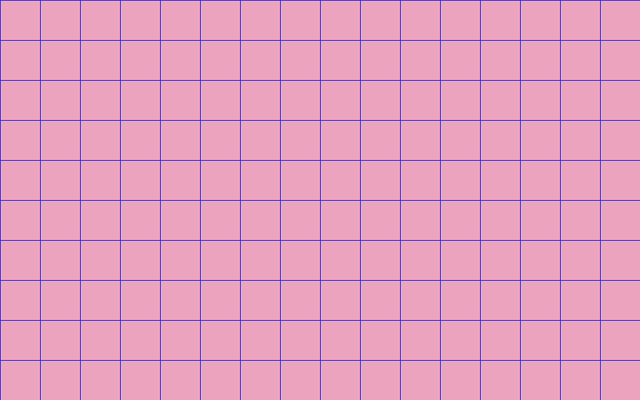
This pattern is drawn by a WebGL 2 fragment shader. Its source:

```glsl
#version 300 es
precision highp float;
// Flat pink sheet ruled with a regular grid of thin blue lines.
// Each cell carries a line on its left and top edge; the lines are
// smoothed with a windowed-sinc pixel filter, one axis at a time.

#define GRID vec2(16.0, 10.0)              // cells across and down
#define LINE_WIDTH (1.0 / 48.0)            // share of one cell
#define PAPER_COLOR vec3(0.925, 0.643, 0.746)
#define LINE_COLOR vec3(0.155, 0.195, 0.915)
#define FILTER_RADIUS 3.0                  // in pixels
#define MAX_TAPS 16

uniform vec2 u_resolution;
out vec4 fragColor;

const float PI = 3.14159;

float sinc(float x) {
    float a = PI * x;
    return abs(a) < 0.001 ? 1.0 : sin(a) / a;
}

// Sharp smoothing kernel, zero beyond its radius
float pixelFilter(float d) {
    return abs(d) < FILTER_RADIUS ? sinc(d) * sinc(d / FILTER_RADIUS) : 0.0;
}

// Filtered coverage of the nearest rule along one axis
float ruleCoverage(float cellPos, float count, float cellPixels) {
    float halfWidth = 0.5 * LINE_WIDTH;
    float index = clamp(floor(cellPos - halfWidth + 0.5), 0.0, count - 1.0);
    float offset = (cellPos - index - halfWidth) * cellPixels;
    float widthPixels = LINE_WIDTH * cellPixels;

    // Spread taps across the width, each at most one pixel wide
    int taps = clamp(int(ceil(widthPixels - 0.001)), 1, MAX_TAPS);
    float tapWidth = widthPixels / float(taps);
    float coverage = 0.0;
    for (int i = 0; i < MAX_TAPS; i++) {
        if (i >= taps) break;
        float tapPos = (float(i) + 0.5) * tapWidth - 0.5 * widthPixels;
        coverage += pixelFilter(offset - tapPos) * tapWidth;
    }
    return coverage;
}

void main() {
    // Cell coordinates, counted from the top left
    vec2 uv = gl_FragCoord.xy / u_resolution;
    vec2 cellPos = vec2(uv.x, 1.0 - uv.y) * GRID;
    vec2 cellPixels = u_resolution / GRID;

    // Union of the upright and level rules
    float upright = ruleCoverage(cellPos.x, GRID.x, cellPixels.x);
    float level = ruleCoverage(cellPos.y, GRID.y, cellPixels.y);
    float ink = 1.0 - (1.0 - upright) * (1.0 - level);

    vec3 color = mix(PAPER_COLOR, LINE_COLOR, ink);
    fragColor = vec4(clamp(color, 0.0, 1.0), 1.0);
}
```
